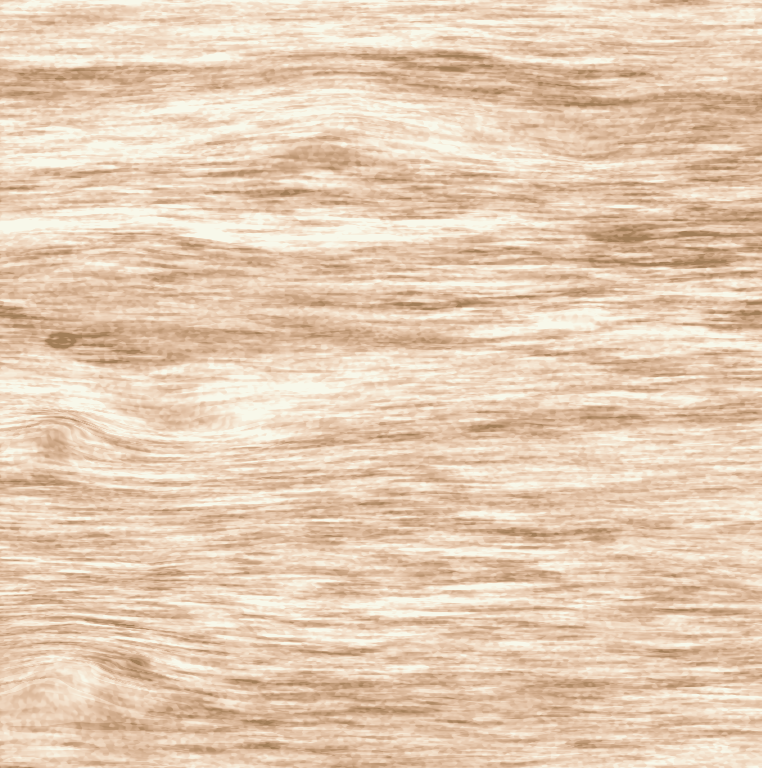
Give the GLSL for this texture, as a Shadertoy shader.

```glsl
// Pale oak board with horizontal grain, flowing figure and a few knots.

vec3 hash3(vec2 p) {
    vec3 q = fract(p.xyx * vec3(0.1031, 0.1030, 0.0973));
    q += dot(q, q.yxz + 33.33);
    return fract((q.xxy + q.yzz) * q.zyx);
}

// Smooth cellular noise: scattered cell values blended by distance, about -2 to 2.
float cells(vec2 p) {
    vec2 base = floor(p);
    float total = 0.0, weight = 0.0;
    for (int j = -1; j <= 1; j++) {
        for (int i = -1; i <= 1; i++) {
            vec2 cell = base + vec2(i, j);
            vec3 h = hash3(cell);
            vec2 d = cell + h.xy - p;
            float w = exp(-6.0 * dot(d, d));
            total += w * h.z;
            weight += w;
        }
    }
    return 4.0 * (total / weight - 0.5);
}

// Soft elliptical spot.
float spot(vec2 p, vec2 centre, vec2 size) {
    vec2 d = (p - centre) / size;
    return exp(-dot(d, d));
}

// Height shift of the growth lines: gentle waves plus pinched swells at the knots.
float figure(vec2 p) {
    // x, y, half width, lift
    vec4 swells[8] = vec4[8](
        vec4(0.06, 0.44, 0.11, 0.090), vec4(0.20, 0.44, 0.25, -0.120),
        vec4(0.07, 0.13, 0.24, 0.170), vec4(0.76, 0.80, 0.15, -0.070),
        vec4(0.42, 0.83, 0.19, 0.065), vec4(0.76, 0.595, 0.06, 0.028),
        vec4(0.17, 0.67, 0.17, 0.040), vec4(0.20, 0.27, 0.07, -0.030));
    float shift = 0.007 * sin(5.0 * p.x + 9.0 * p.y)
                + 0.004 * sin(12.0 * p.x - 23.0 * p.y + 1.0)
                + 0.002 * sin(29.0 * p.x + 41.0 * p.y);
    for (int i = 0; i < 8; i++) {
        vec4 s = swells[i];
        vec2 d = (p - s.xy) / (s.z * vec2(1.0, 0.42));
        shift -= s.w * exp(0.35 - 1.6 * sqrt(dot(d, d) + 0.05));
    }
    return shift;
}

void mainImage(out vec4 fragColor, in vec2 fragCoord) {
    vec2 uv = fragCoord / iResolution.y;

    // Ragged edges make the figure feather out along the fibres
    float ragged = cells(uv * vec2(8.0, 45.0));
    float drift = cells(uv * vec2(4.0, 11.0) + 20.0);
    float shift = figure(uv + vec2(0.012, 0.002) * ragged + vec2(0.015, 0.004) * drift);
    float ring = uv.y + shift + 0.002 * ragged;
    float fibre = uv.y + 0.35 * shift;

    // Broad bands and growth lines
    float tone = 0.46 * cells(vec2(uv.x * 1.6, ring * 15.0) + 4.0);
    tone += 0.48 * cells(vec2(uv.x * 2.6, ring * 48.0) + 31.0);
    tone += 0.34 * cells(vec2(uv.x * 4.0, ring * 100.0) + 43.0);
    tone -= 1.1 * smoothstep(0.6, 1.7, cells(vec2(uv.x * 1.5, ring * 25.0) + 57.0));

    // Long streaks, fine fibres and speckle
    float streak = cells(vec2(uv.x * 9.0, fibre * 140.0) + 13.0);
    float thread = cells(vec2(uv.x * 26.0, fibre * 270.0) + 71.0);
    float patchy = 0.85 + 0.25 * cells(uv * vec2(3.0, 9.0) + 90.0);
    tone += patchy * (0.46 * streak + 0.66 * thread);
    tone += 0.36 * cells(vec2(uv.x * 170.0, fibre * 330.0));

    // Crisp dark pores and pale scratches
    float pore = cells(vec2(uv.x * 20.0, fibre * 230.0) + 150.0);
    tone -= 0.95 * smoothstep(0.9, 1.4, pore);
    tone += 0.95 * smoothstep(0.9, 1.4, -pore);

    // Light fan and bright swirl, shaded burl
    tone += 0.6 * spot(uv, vec2(0.36, 0.53), vec2(0.20, 0.05));
    tone += 1.2 * spot(uv, vec2(0.09, 0.13), vec2(0.05, 0.03));
    tone -= 1.4 * spot(uv, vec2(0.07, 0.435), vec2(0.07, 0.035));
    tone -= 1.8 * spot(uv, vec2(0.18, 0.425 + 0.004 * ragged), vec2(0.05, 0.009));

    // Small ringed knot
    vec2 knot = (uv - vec2(0.08, 0.557)) / vec2(0.019, 0.011);
    float radius = length(knot) + 0.15 * ragged;
    tone -= (2.2 + 0.9 * sin(9.0 * radius)) * (1.0 - smoothstep(0.6, 1.3, radius));

    // Brown to cream ramp around the mean wood colour
    tone = clamp(tone + 0.17, -3.2, 2.1);
    vec3 wood = vec3(0.92, 0.81, 0.71)
              + tone * vec3(0.050, 0.086, 0.105)
              - tone * tone * vec3(0.012, 0.004, 0.003);
    fragColor = vec4(clamp(wood, 0.0, 1.0), 1.0);
}
```
